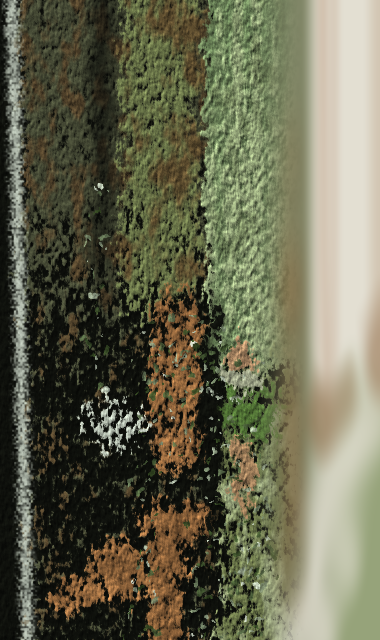
A Shadertoy shader for this texture:

```glsl
// Weathered, thickly painted wall: vertical bands of olive, green and cream
// over black, with rust patches and pale flecks. Noise-eroded masks lay down
// each pigment; relief and grain fade toward the softly blurred right side.

const float ASPECT = .594;
const vec3 BLACK = vec3(.055, .062, .045);
const vec3 OLIVE = vec3(.38, .42, .26);
const vec3 GREEN = vec3(.40, .49, .33);
const vec3 SAGE = vec3(.59, .64, .48);
const vec3 CREAM = vec3(.89, .875, .825);
const vec3 RUST = vec3(.53, .37, .22);
const vec3 CHALK = vec3(.77, .81, .75);

float hash(vec2 p) {
    vec3 q = fract(p.xyx * vec3(.1031, .1030, .0973));
    q += dot(q, q.yzx + 33.33);
    return fract((q.x + q.y) * q.z);
}

float noise(vec2 p) {
    vec2 i = floor(p), f = fract(p);
    f = f * f * (3. - 2. * f);
    return mix(mix(hash(i), hash(i + vec2(1, 0)), f.x),
               mix(hash(i + vec2(0, 1)), hash(i + vec2(1, 1)), f.x), f.y);
}

float fbm(vec2 p) {
    float sum = 0., amp = .53;
    for (int i = 0; i < 4; i++) {
        sum += amp * noise(p);
        p = mat2(1.6, 1.2, -1.2, 1.6) * p + 17.3;
        amp *= .5;
    }
    return sum;
}

float band(float x, float a, float b, float soft) {
    return smoothstep(a - soft, a + soft, x) * (1. - smoothstep(b - soft, b + soft, x));
}

float blob(vec2 p, vec2 center, vec2 radius) {
    return 1. - smoothstep(.3, 1.6, length((p - center) / radius));
}

// Partial masks break up into crumbs where the grain is low.
vec3 paint(vec3 base, vec3 pigment, float mask, float grain) {
    float wear = min(1., 6. * mask * (1. - mask));
    return mix(base, pigment, smoothstep(.32, .68, mask + (grain - .5) * 2.2 * wear));
}

// Scattered tilted chips: x is coverage, y is a random shade.
vec2 flecks(vec2 p, float freq, float density) {
    vec2 cell = floor(p * freq), result = vec2(0);
    for (int k = 0; k < 9; k++) {
        vec2 id = cell + vec2(k % 3, k / 3) - 1.;
        vec2 d = p * freq - id - vec2(hash(id + 3.1), hash(id + 8.7));
        d.x += d.y * (hash(id + 5.5) - .5);
        float size = .2 + .4 * hash(id + 1.9);
        float chip = 1. - smoothstep(size * .6, size, length(d));
        chip *= step(hash(id + 12.4), density);
        if (chip > result.x) result = vec2(chip, hash(id + 21.));
    }
    return result;
}

// Blurred wall at the right: cream above, sage below, a pale diagonal.
vec3 softWall(vec2 uv, float streak) {
    float wave = noise(uv * vec2(14, 9));
    vec2 q = uv + (wave - .5) * .06;
    vec3 c = mix(vec3(.50, .52, .40), SAGE, smoothstep(.78, .92, uv.x));
    float upper = smoothstep(.28, .48, q.y);
    c = mix(c, CREAM, upper * smoothstep(.79, .85, uv.x));
    float diagonal = abs(q.x - mix(.80, .97, uv.y / .42));
    c = mix(c, CREAM, (1. - smoothstep(.0, .13, diagonal)) * (1. - upper) * .8);
    float blush = band(uv.x, .84, .88, .03) * upper * (.3 + .35 * streak);
    c = mix(c, vec3(.72, .58, .47), blush);
    c = mix(c, vec3(.76, .68, .58), smoothstep(.95, 1., uv.x) * upper * .5);
    c = mix(c, RUST, .45 * blob(q, vec2(.87, .37), vec2(.05, .06)));
    c = mix(c, RUST, .4 * blob(q, vec2(1, .44), vec2(.05, .08)));
    float rustBand = band(uv.x, .72, .79, .04) * (1. - smoothstep(.4, 1., uv.y));
    return mix(c, RUST, rustBand * (.3 + .5 * wave) * smoothstep(0., .15, uv.y));
}

void mainImage(out vec4 fragColor, in vec2 fragCoord) {
    vec2 uv = fragCoord / iResolution.xy, p = uv * vec2(ASPECT, 1);
    float focus = 1. - smoothstep(.66, .81, uv.x);
    vec2 warp = vec2(fbm(p * 30.), fbm(p * 30. + 31.)) - .5;
    vec2 w = uv + warp * vec2(.06, .05), fine = vec2(180, 110);
    float grain = fbm(p * fine), clump = fbm(p * vec2(50, 26) + 9.);
    float streak = noise(vec2(p.x * 70., p.y * 3.));
    float relief = grain - fbm((p + vec2(-.002, .003)) * fine);
    float crumbs = mix(grain, clump, .3);

    // Upper bands
    float top = smoothstep(.36, .72, w.y);
    vec3 dusk = mix(vec3(.25, .265, .19), RUST * .65, smoothstep(.45, .7, clump) * .6);
    vec3 col = paint(BLACK, dusk, band(w.x, .05, .57, .03) * (.28 + .56 * top), crumbs);
    col = mix(col, BLACK, band(w.x, .245, .30, .03) * .7 * top);
    vec3 moss = mix(OLIVE, vec3(.34, .28, .17), smoothstep(.42, .75, clump + (uv.x - .42)));
    col = paint(col, moss, band(w.x, .32, .53, .04) * smoothstep(.45, .56, w.y) * .82, crumbs);
    vec3 verdigris = mix(GREEN, SAGE, .75 * smoothstep(.15, .65, streak * grain * 1.6));
    verdigris = mix(verdigris, vec3(.33, .38, .25), smoothstep(.5, .75, clump) * .5);
    col = paint(col, verdigris, band(w.x, .54, .95, .02) * smoothstep(.34, .48, w.y) * .97, crumbs);

    // Lower green column and rust patches
    float low = 1. - smoothstep(.36, .50, w.y);
    vec3 leaf = mix(OLIVE, SAGE, smoothstep(.45, .75, clump));
    col = paint(col, leaf, band(w.x, .575, .95, .03) * low * .74, crumbs);
    col = paint(col, vec3(.29, .41, .19), blob(w, vec2(.65, .36), vec2(.09, .045)) * .85, grain);
    float rust = band(w.x, .385, .535, .03) * band(w.y, .27, .54, .04) * .7;
    rust = max(rust, band(w.x, .395, .48, .03) * (1. - smoothstep(.15, .25, w.y)) * .85);
    rust = max(rust, blob(w, vec2(.31, .11), vec2(.08, .05)) * .9);
    rust = max(rust, blob(w, vec2(.20, .07), vec2(.08, .025)) * .75);
    rust = max(rust, blob(w, vec2(.46, .19), vec2(.1, .03)) * .9);
    col = paint(col, RUST * (.6 + .7 * clump), rust, crumbs);
    col = paint(col, vec3(.63, .50, .37), blob(w, vec2(.64, .445), vec2(.04, .025)), grain);
    col = paint(col, vec3(.56, .58, .48), blob(w, vec2(.64, .41), vec2(.05, .018)), grain);
    col = paint(col, vec3(.58, .46, .33), blob(w, vec2(.635, .26), vec2(.025, .05)) * .9, grain);
    col = paint(col, CHALK * .8, blob(w, vec2(.30, .335), vec2(.08, .045)) * .6, grain);
    col = paint(col, BLACK, blob(w, vec2(.56, .36), vec2(.03, .18)) * .75, crumbs);

    // Pale and leafy chips along the broken seams
    float seam = blob(uv, vec2(.5, .39), vec2(.13, .1)) * .55;
    seam = max(seam, band(w.x, .35, .41, .02) * (1. - smoothstep(.3, .45, uv.y)) * .45);
    seam = max(seam, band(w.x, .24, .28, .03) * band(uv.y, .35, .7, .08) * .4);
    seam = max(seam, band(w.x, .5, .7, .04) * (1. - smoothstep(.3, .5, uv.y)) * .4);
    vec2 chip = flecks(p + warp * .03 + (grain - .5) * .012, 85., seam);
    col = mix(col, mix(vec3(.2, .28, .13), CHALK, chip.y * chip.y), chip.x * .9);

    // Relief, blurred wall, then the powdery edge streak
    col *= 1. + focus * (relief * 1.1 + (grain - .5) * .5);
    col = mix(softWall(uv, streak), col, focus);
    float edge = abs(uv.x - mix(.073, .032, uv.y));
    float powder = exp(-edge * edge * 2200.) * .55 + exp(-edge * 35.) * .25;
    float spray = smoothstep(.1, .95, powder + (noise(p * 300.) - .5) * .6 * smoothstep(0., .3, powder));
    col = mix(col, CHALK * (.7 + .4 * grain), spray);
    fragColor = vec4(clamp(col, 0., 1.), 1);
}
```
